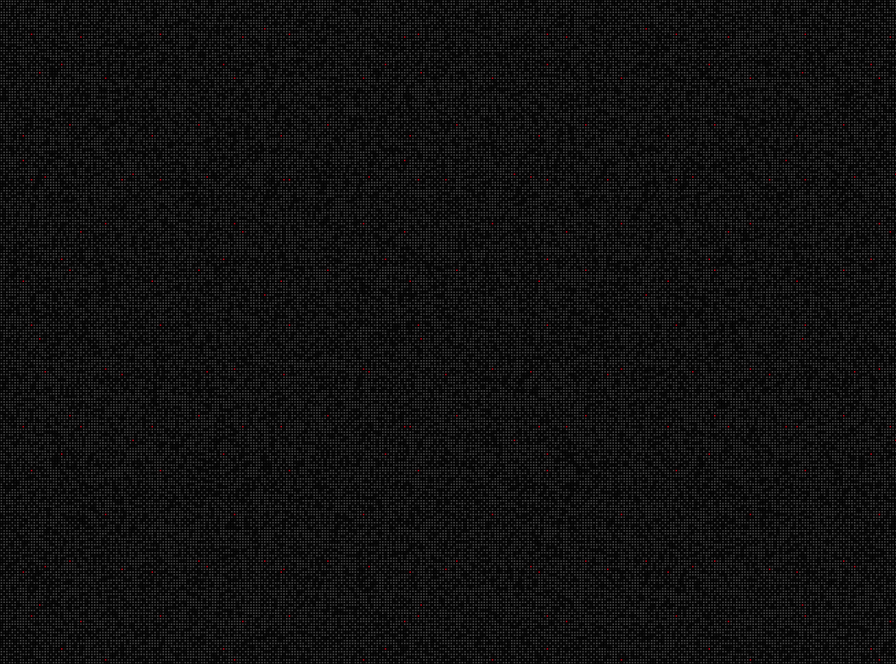
Give the GLSL for this pattern, as a Shadertoy shader.

```glsl
// Fine grid of grey dots on black, with dim dots and rare red sparks from overlapping prime-sized tiles.

const float ROWS = 242.0;                      // dots down the canvas, about 326 across
const float DOT_HALF = 0.275;                  // half the dot width, in cells
const vec3 GROUND = vec3(0.004);
const vec3 BRIGHT_DOT = vec3(0.27);
const vec3 DIM_DOT = vec3(0.09);
const vec3 SPARK = vec3(0.78, 0.04, 0.11);
const float SHADE_SPREAD = 0.22;               // brightness variation between dots
const float DIM_CHANCE_EVEN = 0.06;            // per tile layer, on the two checker parities
const float DIM_CHANCE_ODD = 0.20;

// Tile sizes in cells; their different periods keep the whole from repeating soon.
const int LAYERS = 3;
const int SEATS_PER_LAYER = 4;
const ivec2 TILES[LAYERS] = ivec2[](ivec2(47, 53), ivec2(59, 71), ivec2(139, 97));

// Red cells inside each tile, counted from its top left.
const ivec2 SEATS[LAYERS * SEATS_PER_LAYER] = ivec2[](
    ivec2(8, 49), ivec2(25, 45), ivec2(38, 28), ivec2(11, 12),
    ivec2(22, 23), ivec2(16, 64), ivec2(44, 65), ivec2(29, 13),
    ivec2(14, 26), ivec2(48, 63), ivec2(8, 58), ivec2(96, 10));

// Integer hash to 0..1
float hash(ivec2 cell, int seed) {
    uint h = uint(cell.x) * 1597334677u ^ uint(cell.y) * 3812015801u ^ uint(seed) * 2654435769u;
    h = (h ^ (h >> 16)) * 2146121005u;
    h = (h ^ (h >> 15)) * 2221713035u;
    h ^= h >> 16;
    return float(h >> 8) / 16777216.0;
}

// Wraps a cell into a tile, also left of and above the canvas
ivec2 wrapCell(ivec2 cell, ivec2 tile) {
    vec2 size = vec2(tile);
    return ivec2(mod(vec2(cell) + 0.5, size));
}

// Colour of one dot after all tile layers are stacked
vec3 dotColor(ivec2 cell) {
    bool odd = ((cell.x + cell.y) & 1) == 1;
    float dimChance = odd ? DIM_CHANCE_ODD : DIM_CHANCE_EVEN;
    float shade = 1.0 + SHADE_SPREAD * (hash(wrapCell(cell, TILES[0]), 7) - 0.5);
    vec3 color = BRIGHT_DOT * shade;
    bool spark = false;
    for (int layer = 0; layer < LAYERS; layer++) {
        ivec2 local = wrapCell(cell, TILES[layer]);
        if (hash(local, layer + 11) < dimChance) color = DIM_DOT * shade;
        for (int i = 0; i < SEATS_PER_LAYER; i++)
            spark = spark || local == SEATS[layer * SEATS_PER_LAYER + i];
    }
    return spark ? SPARK : color;
}

// Exact share of a pixel footprint covered by a square dot
float dotCoverage(vec2 point, vec2 center, float footprint) {
    vec2 low = max(point - 0.5 * footprint, center - DOT_HALF);
    vec2 high = min(point + 0.5 * footprint, center + DOT_HALF);
    vec2 overlap = max(high - low, 0.0) / footprint;
    return overlap.x * overlap.y;
}

void mainImage(out vec4 fragColor, in vec2 fragCoord) {
    // Cell units, with rows counted down from the top edge
    float footprint = ROWS / iResolution.y;
    vec2 point = vec2(fragCoord.x, iResolution.y - fragCoord.y) * footprint;
    ivec2 home = ivec2(floor(point));

    // Gather the dots that can touch this pixel
    vec3 color = GROUND;
    for (int y = -1; y <= 1; y++)
    for (int x = -1; x <= 1; x++) {
        ivec2 cell = home + ivec2(x, y);
        float cover = dotCoverage(point, vec2(cell) + 0.5, footprint);
        if (cover > 0.0) color += cover * (dotColor(cell) - GROUND);
    }
    fragColor = vec4(color, 1.0);
}
```
